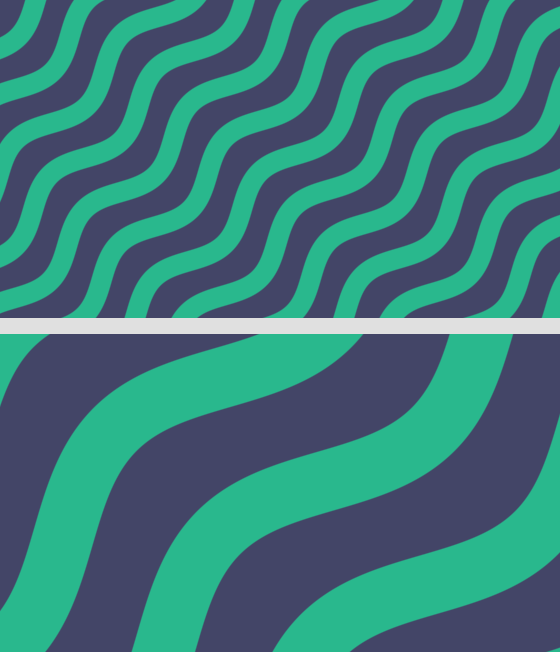
Top: the whole. Bottom: its middle third, enlarged.
This pattern is drawn by a Shadertoy shader. Its source:

```glsl
// Diagonal green ribbons on a slate ground, each following one sine wave.
// The plane is turned 45 degrees and folded into rows; Newton steps find the
// nearest point on the wave, so every ribbon keeps a constant thickness.

const float TAU = 6.2831853;

// All lengths are fractions of the canvas height.
const float WAVELENGTH = 0.4717;
const float AMPLITUDE  = 0.0412;
const float SPACING    = 0.1533;
const float HALF_WIDTH = 0.0319;
const vec2  TROUGH_MID = vec2(0.194, 0.0815);

const vec3 SLATE = vec3(0.263, 0.271, 0.402);
const vec3 GREEN = vec3(0.162, 0.720, 0.553);

// Height of a wave with its trough at x = 0.
float wave(float x, float amplitude, float freq) {
    return -amplitude * cos(freq * x);
}

// Distance from q to the wave, refined from the point straight across.
float waveDistance(vec2 q, float amplitude, float freq) {
    float x = q.x;
    for (int i = 0; i < 4; i++) {
        float height = wave(x, amplitude, freq);
        float slope = amplitude * freq * sin(freq * x);
        float bend = -freq * freq * height;
        float gap = height - q.y;
        float curvature = 1.0 + slope * slope + gap * bend;
        x -= (x - q.x + gap * slope) / max(curvature, 0.4);
    }
    return length(q - vec2(x, wave(x, amplitude, freq)));
}

// Shift q to the row whose wave lies closest across the stripes.
vec2 foldRows(vec2 q, float spacing, float amplitude, float freq) {
    float row = round((q.y - wave(q.x, amplitude, freq)) / spacing);
    return q - vec2(0.0, row * spacing);
}

// Axes along and across the ribbons, measured from the upper left corner.
vec2 diagonalAxes(vec2 p) {
    vec2 corner = p - vec2(0.0, 1.0);
    return vec2(corner.x + corner.y, corner.x - corner.y) * inversesqrt(2.0);
}

void mainImage(out vec4 fragColor, in vec2 fragCoord) {
    float freq = TAU / WAVELENGTH;
    vec2 q = diagonalAxes(fragCoord / iResolution.y) - TROUGH_MID;
    q = foldRows(q, SPACING, AMPLITUDE, freq);

    // Soft-edged ribbon over the ground
    float edge = waveDistance(q, AMPLITUDE, freq) - HALF_WIDTH;
    float blur = 0.9 / iResolution.y;
    float ribbon = 1.0 - smoothstep(-blur, blur, edge);
    fragColor = vec4(mix(SLATE, GREEN, ribbon), 1.0);
}
```
